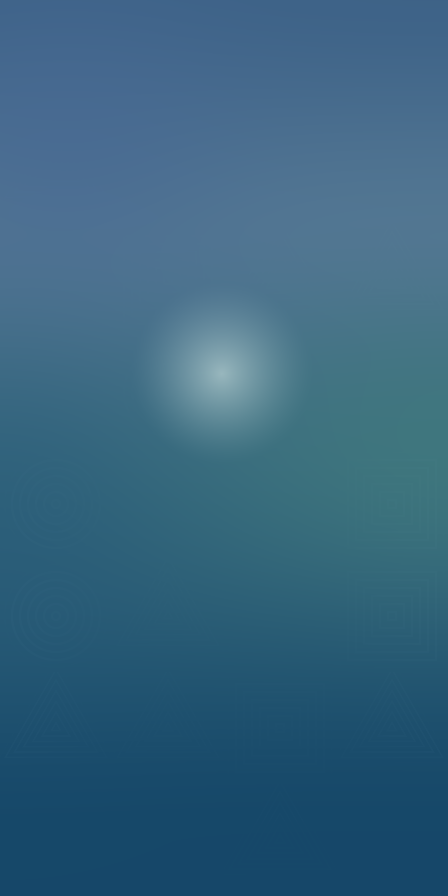
Give the GLSL for this background, as a Shadertoy shader.

```glsl
// A dusky sea-blue backdrop: a vertical gradient tinted by broad soft lights,
// with one pale round glow above the middle and a barely visible engraving
// of nested squares, triangles and rings scattered over a grid.

#define GLOW_CENTER vec2(0.495, 0.583)
#define GLOW_RADIUS 0.205
#define GLOW_STRENGTH 0.60
#define MOTIF_CELLS 4.0
#define MOTIF_RINGS 7.0
#define MOTIF_STRENGTH 0.010

const vec3 DEEP_BLUE  = vec3(0.085, 0.280, 0.410);
const vec3 SEA_BLUE   = vec3(0.220, 0.420, 0.490);
const vec3 HAZE_BLUE  = vec3(0.325, 0.465, 0.575);
const vec3 TOP_BLUE   = vec3(0.240, 0.385, 0.530);
const vec3 VIOLET     = vec3(0.280, 0.410, 0.580);
const vec3 TEAL       = vec3(0.250, 0.475, 0.490);
const vec3 LEFT_SHADE = vec3(0.130, 0.330, 0.470);
const vec3 PALE_LIGHT = vec3(0.820, 0.900, 0.890);

float hash(vec2 p) {
    p = fract(p * vec2(0.1031, 0.1137));
    p += dot(p, p.yx + 33.33);
    return fract((p.x + p.y) * p.x * 43.7);
}

// Soft elliptical light, one at its centre.
float softLight(vec2 uv, vec2 center, vec2 size) {
    vec2 d = (uv - center) / size;
    return exp(-dot(d, d));
}

vec3 backdrop(vec2 uv) {
    vec3 color = mix(DEEP_BLUE, SEA_BLUE, smoothstep(0.06, 0.51, uv.y));
    color = mix(color, HAZE_BLUE, smoothstep(0.42, 0.76, uv.y));
    color = mix(color, TOP_BLUE, smoothstep(0.73, 1.02, uv.y));
    color = mix(color, LEFT_SHADE, 0.45 * softLight(uv, vec2(0.0, 0.42), vec2(0.42, 0.20)));
    color = mix(color, VIOLET, 0.60 * softLight(uv, vec2(0.15, 0.85), vec2(0.38, 0.16)));
    color = mix(color, TEAL, 0.75 * softLight(uv, vec2(1.0, 0.50), vec2(0.45, 0.15)));
    return color;
}

// Concentric outlines, each cell choosing its own shape.
float motif(vec2 p, float pixel) {
    vec2 grid = p * MOTIF_CELLS;
    vec2 cell = floor(grid);
    vec2 q = 2.0 * fract(grid) - 1.0;
    float kind = hash(cell + 3.0);
    float square = max(abs(q.x), abs(q.y));
    float triangle = max(abs(q.x) * 0.87 + q.y * 0.5, -q.y) * 1.5;
    float shape = kind < 0.35 ? square : (kind < 0.7 ? triangle : length(q));
    float spacing = abs(fract(shape * MOTIF_RINGS) - 0.5);
    float blur = 2.0 * pixel * MOTIF_CELLS * MOTIF_RINGS;
    float line = 1.0 - smoothstep(0.08, 0.08 + blur, spacing);
    float inside = 1.0 - smoothstep(0.82, 0.95, shape);
    return line * inside * step(0.45, hash(cell + 17.0));
}

void mainImage(out vec4 fragColor, in vec2 fragCoord) {
    vec2 uv = fragCoord / iResolution.xy;
    float aspect = iResolution.y / iResolution.x;
    vec2 p = vec2(uv.x, uv.y * aspect);
    vec3 color = backdrop(uv);

    // Engraving, clearer toward the sides and the lower edge
    float edgeFade = mix(0.3, 1.0, smoothstep(0.2, 0.5, abs(uv.x - 0.5)));
    edgeFade *= 1.0 - smoothstep(0.1, 0.9, uv.y);
    color += MOTIF_STRENGTH * edgeFade * motif(p, 1.0 / iResolution.x);

    // Round glow with a pointed core
    vec2 toGlow = (uv - GLOW_CENTER) * vec2(1.0, aspect);
    float falloff = max(1.0 - length(toGlow) / GLOW_RADIUS, 0.0);
    float glow = GLOW_STRENGTH * pow(falloff, 1.4);
    color = mix(color, PALE_LIGHT, glow);

    fragColor = vec4(color, 1.0);
}
```
